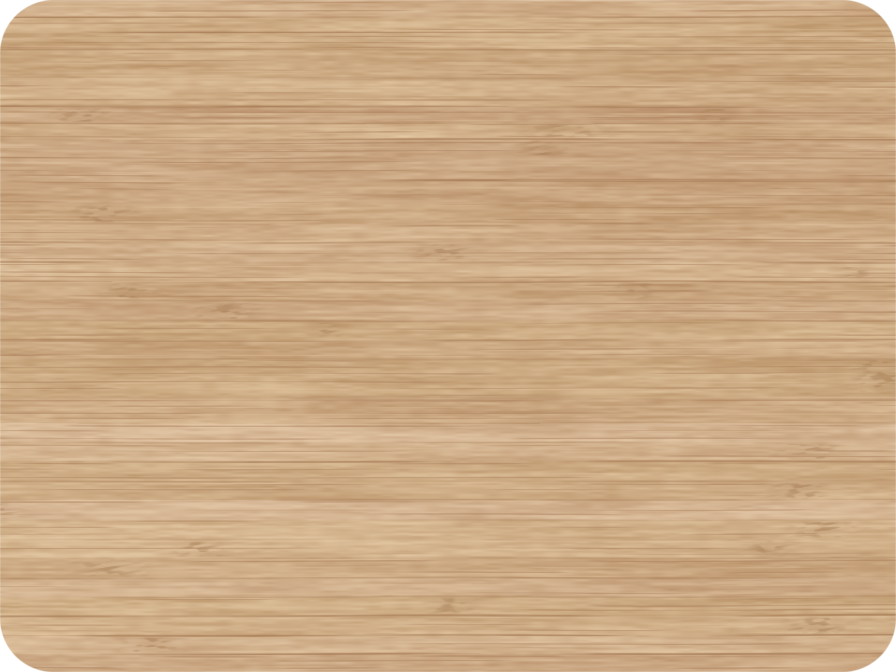
A WebGL 1 fragment shader for this texture:

```glsl
precision highp float;

uniform vec2 u_resolution;

float hash(vec2 p) {
  vec3 q = fract(p.xyx * vec3(0.1031, 0.1030, 0.0973));
  q += dot(q, q.yzx + 33.33);
  return fract((q.x + q.y) * q.z);
}

float noise(vec2 p) {
  vec2 cell = floor(p);
  vec2 f = fract(p);
  f = f * f * (3.0 - 2.0 * f);
  float low = mix(hash(cell), hash(cell + vec2(1.0, 0.0)), f.x);
  float high = mix(hash(cell + vec2(0.0, 1.0)), hash(cell + 1.0), f.x);
  return mix(low, high, f.y);
}

// Noise centred on zero
float sway(vec2 p) {
  return noise(p) - 0.5;
}

// Long fibres, from broad streaks to fine threads
float fibres(vec2 p) {
  float streaks = 0.17 * sway(p * vec2(2.5, 62.0) + 7.0);
  streaks += 0.20 * sway(p * vec2(5.0, 120.0) + 31.0);
  streaks += 0.32 * sway(p * vec2(10.0, 235.0) + 53.0);
  return streaks + 0.24 * sway(p * vec2(45.0, 300.0) + 5.0);
}

// Hairlines: one thin line per row, drawn only where its own noise is high
float hairlines(vec2 p, float rows, float run) {
  float y = p.y * rows;
  float row = floor(y);
  float offset = abs(fract(y) - mix(0.3, 0.7, hash(vec2(row, 61.0))));
  float width = 0.0013 * rows;
  float line = 1.0 - smoothstep(0.35 * width, 1.25 * width, offset);
  float drawn = noise(vec2(p.x * run + 40.0 * hash(vec2(row, 19.0)), row * 3.0));
  return line * smoothstep(0.5, 0.8, drawn);
}

// Bamboo joint: fine slanted flecks in a short smudge, at most one per cell of a strip
float joint(vec2 p, float strip, float across) {
  float along = p.x / 0.75 + hash(vec2(strip, 4.0));
  vec2 id = vec2(floor(along), strip);
  float present = step(0.66, hash(id + 11.0));
  float centre = mix(0.25, 0.75, hash(id + 23.0));
  float size = mix(0.018, 0.05, hash(id + 37.0));
  float offset = (fract(along) - centre) * 0.75 / size;
  float body = exp(-offset * offset) * smoothstep(0.0, 0.2, across) * smoothstep(1.0, 0.8, across);
  float flecks = noise(vec2(p.x * 65.0 + p.y * 90.0, p.y * 260.0 - p.x * 40.0));
  return present * body * (0.2 + 0.8 * smoothstep(0.4, 0.85, flecks));
}

// Signed distance to the rounded board
float board(vec2 p, vec2 halfSize, float radius) {
  vec2 d = abs(p - halfSize) - halfSize + radius;
  return length(max(d, 0.0)) + min(max(d.x, d.y), 0.0) - radius;
}

void main() {
  vec2 p = gl_FragCoord.xy / u_resolution.y;
  float aspect = u_resolution.x / u_resolution.y;

  // Strips of uneven height with slightly wavering edges
  vec2 grain = p + vec2(0.0, 0.003 * sway(p * vec2(3.0, 9.0)));
  float row = grain.y * 32.0 + 1.3 * noise(vec2(2.0, grain.y * 13.0));
  float strip = floor(row);
  float across = fract(row);

  // Lightness of bands, strips and fibres
  float tone = 0.63 + 0.24 * (hash(vec2(strip, 3.0)) - 0.5);
  tone += 0.20 * sway(p * vec2(0.8, 6.0) + 17.0);
  tone += 0.12 * sway(vec2(p.x * 3.0, strip * 7.0));
  tone += fibres(grain);

  vec3 darkWood = vec3(0.70, 0.535, 0.375);
  vec3 lightWood = vec3(0.875, 0.765, 0.625);
  vec3 color = mix(darkWood, lightWood, clamp(tone, 0.0, 1.0));
  color += vec3(0.002, -0.004, 0.018) * (hash(vec2(strip, 29.0)) - 0.5);

  // Thin broken seams between strips, with a pale lip above
  float seam = 1.0 - smoothstep(0.01, 0.085, min(across, 1.0 - across));
  float seamRow = floor(row + 0.5);
  float strength = smoothstep(0.2, 0.7, noise(vec2(p.x * 4.0, seamRow * 5.0)));
  strength *= 0.25 + 0.75 * hash(vec2(seamRow, 9.0));
  color = mix(color, vec3(0.63, 0.46, 0.31), 0.7 * seam * strength);
  float lip = smoothstep(0.08, 0.13, across) * smoothstep(0.3, 0.17, across);
  color += 0.02 * lip * strength;

  // Joints, and dark and pale hairlines
  color = mix(color, vec3(0.63, 0.47, 0.31), 0.5 * joint(grain, strip, across));
  color = mix(color, vec3(0.66, 0.49, 0.35), 0.42 * hairlines(grain, 105.0, 5.0));
  color = mix(color, vec3(0.90, 0.79, 0.65), 0.25 * hairlines(grain + 3.0, 80.0, 7.0));

  // Rounded corners on white
  float edge = board(p, vec2(aspect, 1.0) * 0.5, 0.08);
  float pixel = 1.0 / u_resolution.y;
  gl_FragColor = vec4(mix(color, vec3(1.0), smoothstep(-pixel, pixel, edge)), 1.0);
}
```
